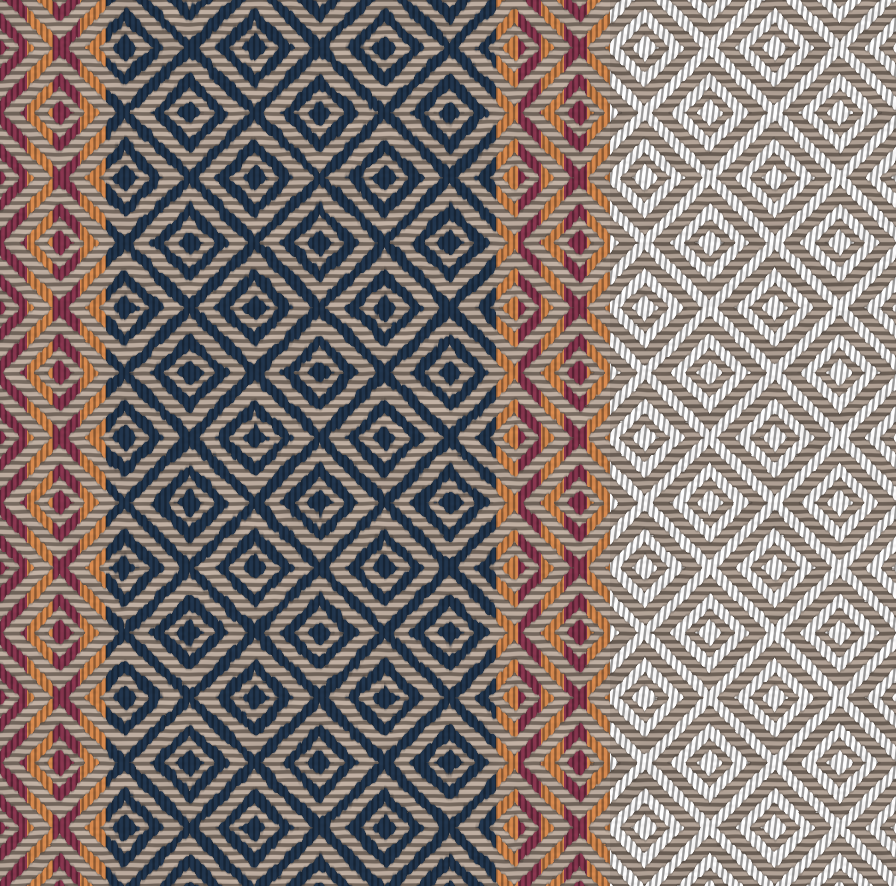
Give the GLSL for this pattern, as a Shadertoy shader.

```glsl
// Woven cloth: staggered concentric diamonds floated over a ribbed tan ground.
// Diamonds come from a folded lattice distance; vertical yarn ribs shade them,
// and upright bands pick the yarn: striped borders, navy and white.

const float CELLS_DOWN = 6.816;              // repeats per canvas height
const vec2 FIRST_CENTRE = vec2(0.96, 0.368); // in cells from the top left
const float LEFT_END = 0.816;                // band limits, in cells
const float NAVY_END = 3.812;
const float BORDER_END = 4.691;
const float GROUND_RIBS = 16.0;              // per cell
const float YARN_RIBS = 22.0;

const vec3 GROUND_DARK = vec3(0.45, 0.40, 0.36);
const vec3 GROUND_LIGHT = vec3(0.74, 0.675, 0.625);
const vec3 NAVY = vec3(0.125, 0.20, 0.29);
const vec3 ORANGE = vec3(0.80, 0.51, 0.29);
const vec3 BURGUNDY = vec3(0.51, 0.20, 0.295);
const vec3 WHITE = vec3(0.95, 0.945, 0.945);

float hash(vec2 p) {
    return fract(sin(dot(p, vec2(127.1, 311.7))) * 43758.5453);
}

float noise(vec2 p) {
    vec2 i = floor(p), f = fract(p);
    f = f * f * (3.0 - 2.0 * f);
    return mix(mix(hash(i), hash(i + vec2(1, 0)), f.x),
               mix(hash(i + vec2(0, 1)), hash(i + vec2(1, 1)), f.x), f.y);
}

// Rounded thread profile: 0 in the groove, 1 on the crest
float rib(float t) {
    return 0.5 - 0.5 * cos(6.28318 * t);
}

// Diamond distance to the nearest centre of the staggered lattice, 0 to 0.5
float latticeDistance(vec2 p) {
    vec2 q = abs(fract(p + 0.5) - 0.5);
    float d = q.x + q.y;
    return min(d, 1.0 - d);
}

// Signed distance to the solid core, the ring and the crossing lattice lines
float diamondFigure(float d, float halfLine) {
    float lines = min(abs(d - 0.25), 0.5 - d) - halfLine;
    return min(lines, d - 0.10);
}

// Two yarns alternating over equal columns between two limits
vec3 stripedYarn(float x, float start, float end, float count, vec3 first, vec3 second) {
    float column = floor((x - start) / (end - start) * count);
    return mix(first, second, mod(column, 2.0));
}

vec3 yarnColour(float x) {
    if (x < LEFT_END) return stripedYarn(x, 0.0, LEFT_END, 4.0, BURGUNDY, ORANGE);
    if (x < NAVY_END) return NAVY;
    if (x < BORDER_END) return stripedYarn(x, NAVY_END, BORDER_END, 5.0, ORANGE, BURGUNDY);
    return WHITE;
}

vec3 groundColour(vec2 p, float tone) {
    float streak = noise(p * vec2(3.0, GROUND_RIBS));
    float bend = 0.12 * (noise(p * vec2(9.0, 5.0)) - 0.5);
    float crest = smoothstep(0.15, 0.75, rib(p.y * GROUND_RIBS + bend));
    return mix(GROUND_DARK, GROUND_LIGHT, crest) * tone * (0.95 + 0.10 * streak);
}

void mainImage(out vec4 fragColor, in vec2 fragCoord) {
    float pixel = CELLS_DOWN / iResolution.y;
    vec2 p = vec2(fragCoord.x, iResolution.y - fragCoord.y) * pixel;
    float inNavy = step(LEFT_END, p.x) * step(p.x, NAVY_END);
    float inWhite = step(BORDER_END, p.x);

    // Vertical threads, leaning a little in the white band
    float thread = (p.x + 0.12 * inWhite * p.y) * YARN_RIBS;
    float crest = rib(thread);

    // Uneven edges: slow wobble, a jog per thread, and rounded thread ends
    float wobble = mix(0.012, 0.045, inNavy) * (noise(p * 13.0) - 0.5);
    float jog = 0.012 * (hash(vec2(floor(thread), floor(p.y * 8.0))) - 0.5);
    float d = latticeDistance(p - FIRST_CENTRE);
    float figure = diamondFigure(d, 0.055) + wobble + jog + 0.012 * (0.5 - crest);

    // Thread shading: deep grooves on white, faint ones on navy
    float groove = mix(mix(0.68, 0.72, inNavy), 0.63, inWhite);
    float shade = mix(groove, 1.04, smoothstep(0.0, 0.7, crest));
    float grain = 0.95 + 0.10 * noise(p * vec2(YARN_RIBS, 40.0));
    vec3 yarn = yarnColour(p.x) * shade * grain;

    // Ground with a thin shadow beside the raised yarn
    vec3 ground = groundColour(p, mix(1.0, 0.93, inWhite));
    ground *= mix(0.80, 1.0, smoothstep(0.0, 0.025, figure));

    float cover = 1.0 - smoothstep(-pixel, pixel, figure);
    fragColor = vec4(mix(ground, yarn, cover), 1.0);
}
```
